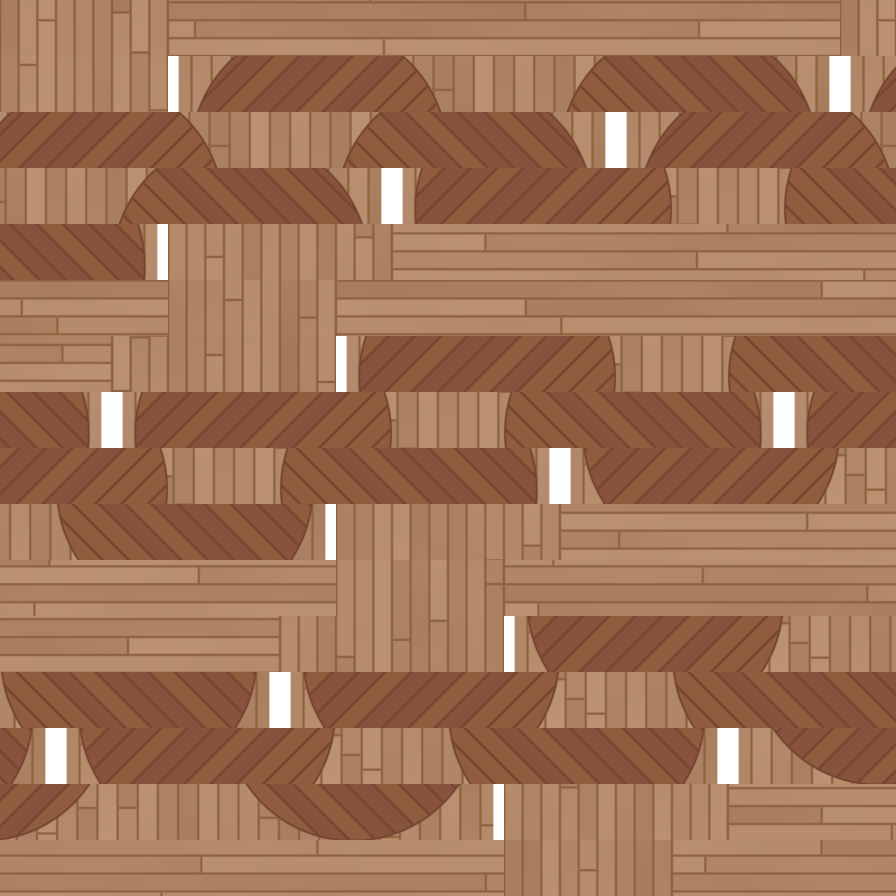
Reproduce this pattern procedurally as a three.js fragment shader.

```glsl
varying vec2 vUv;

float hash(vec2 p) {
  p = fract(p * vec2(0.1031, 0.1137) + 0.17);
  p += dot(p, p.yx + 33.33);
  return fract((p.x + p.y) * p.x * 7.31);
}

vec2 gradient(vec2 cell) {
  float angle = 6.2832 * hash(cell);
  return vec2(cos(angle), sin(angle));
}

float gradientNoise(vec2 p) {
  vec2 i = floor(p), f = fract(p);
  vec2 s = f * f * (3.0 - 2.0 * f), e = vec2(1.0, 0.0);
  float low = mix(dot(gradient(i), f), dot(gradient(i + e), f - e), s.x);
  float high = mix(dot(gradient(i + e.yx), f - e.yx), dot(gradient(i + 1.0), f - 1.0), s.x);
  return mix(low, high, s.y);
}

// Coverage inside a signed distance, in row heights
float fill(float d) {
  return 1.0 - smoothstep(-0.016, 0.016, d);
}

// Pale boards: seams across, staggered end joints along
vec3 boards(float across, float along, float width, float span, float seed) {
  float id = floor(across / width);
  float run = along / span + hash(vec2(id, seed));
  float tone = hash(vec2(id + 7.0 * seed, floor(run) + 23.0));
  vec3 wood = mix(vec3(0.67, 0.50, 0.38), vec3(0.725, 0.56, 0.44), smoothstep(0.15, 0.75, tone));
  wood += 0.03 * gradientNoise(vec2(along * 0.45 + 9.0 * tone, id + 0.4));
  float seam = (0.5 - abs(fract(across / width) - 0.5)) * width;
  float joint = (0.5 - abs(fract(run) - 0.5)) * span;
  return mix(wood, vec3(0.56, 0.39, 0.25), fill(min(seam, joint) - 0.021));
}

// Dark boards laid on the diagonal
vec3 darkBoards(float across) {
  float t = across / 0.47;
  float tone = hash(vec2(floor(t), 5.0));
  vec3 wood = mix(vec3(0.53, 0.325, 0.24), vec3(0.56, 0.36, 0.245), step(0.6, tone));
  float seam = (0.5 - abs(fract(t) - 0.5)) * 0.33;
  return mix(wood, vec3(0.46, 0.27, 0.19), fill(seam - 0.022));
}

// Sliced discs, pale boards between them, and white slots
vec3 discStrip(float x, float v, float slot, float slice) {
  float u = mod(x - slot, 12.0);
  float a = min(u, 12.0 - u);
  vec3 color = boards(u - 5.82, slice + v, 0.36, 5.0, 40.0 + slice);
  float disc = length(vec2(a - 2.7, slice + v - 1.73)) - 2.3;
  color = mix(color, vec3(0.46, 0.27, 0.19), fill(disc));
  color = mix(color, darkBoards(a + v), fill(disc + 0.035));
  return mix(color, vec3(1.0), fill(a - 0.19));
}

void main() {
  vec2 p = vec2(vUv.x, 1.0 - vUv.y) * 16.0;
  float row = floor(p.y), v = fract(p.y);

  // Every five rows the layout steps three units to the right
  float band = floor(row / 5.0);
  float k = row - 5.0 * band;
  float x = p.x - 3.0 * band;

  // Upright patch in this row; the remaining plain part lies flat
  float left = k < 0.5 ? 0.0 : (k < 1.5 ? -1.0 : 3.0);
  float wide = k < 0.5 ? 3.0 : 4.0;
  float across = k < 0.5 ? mod(x, 15.0) : x;
  bool upright = across >= left && across < left + wide;
  bool discs = (k > 1.5 && k < 3.5) || (k > 0.5 && k < 1.5 && x >= 3.0) || (k > 3.5 && x < 3.0);

  vec3 color;
  if (discs) {
    float later = (k > 3.5 || (k > 2.5 && x > 7.0)) ? 1.0 : 0.0;
    color = discStrip(x, v, 19.0 - 4.0 * k, band + later);
  } else {
    color = upright
      ? boards(across, p.y, 0.3333, 6.0, 3.0 + band) - 0.012 * hash(vec2(row, 2.0))
      : boards(v + hash(vec2(row, 11.0)), p.x, 0.32, 9.0, 12.0 + row);
    float border = min(abs(across - left), abs(across - left - wide));
    color = mix(color, vec3(0.56, 0.39, 0.25), fill(border - 0.021));
  }

  gl_FragColor = vec4(color, 1.0);
}
```
